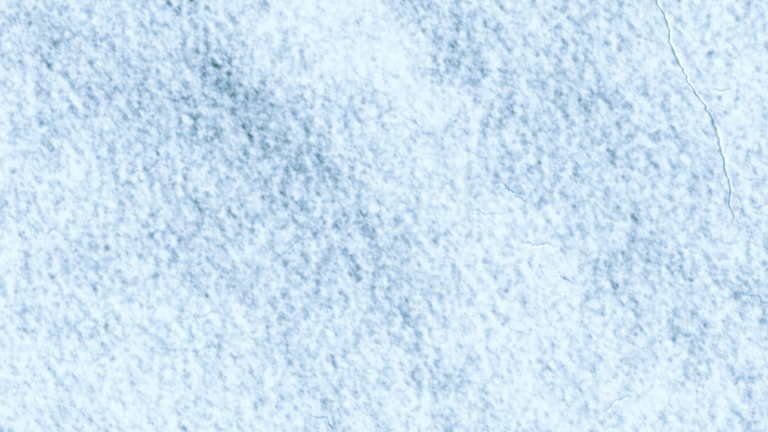
Write a Shadertoy shader that draws this texture.

```glsl
const float MEAN_TONE = 0.812;
const vec2 SLOPE = vec2(0.6, -0.8);       // direction of the broad bands
const float GRAIN_STRETCH = 0.75;
const float FINE_SCALE = 190.0;
const float GRAIN_SCALE = 112.0;
const float RELIEF_SCALE = 62.0;
const float MOTTLE_SCALE = 25.0;
const int SMALL_CRACKS = 18;
const float CRACK_WIDTH = 0.0034;
const float CRACK_DEPTH = 0.25;

float hash(vec2 p) {
    vec3 q = fract(vec3(p.xyx) * 0.1031);
    q += dot(q, q.yzx + 33.33);
    return fract((q.x + q.y) * q.z);
}

// Value noise centred on zero
float noise(vec2 p) {
    vec2 cell = floor(p);
    vec2 f = fract(p);
    f = f * f * (3.0 - 2.0 * f);
    float low = mix(hash(cell), hash(cell + vec2(1, 0)), f.x);
    float high = mix(hash(cell + vec2(0, 1)), hash(cell + vec2(1, 1)), f.x);
    return mix(low, high, f.y) - 0.5;
}

float fbm(vec2 p) {
    float sum = 0.0;
    float weight = 1.0;
    for (int i = 0; i < 4; i++) {
        sum += weight * noise(p);
        p = mat2(1.6, 1.2, -1.2, 1.6) * p + 17.3;
        weight *= 0.55;
    }
    return sum;
}

float bump(float x, float centre, float width) {
    float d = (x - centre) / width;
    return exp(-d * d);
}

// Broad diagonal bands of light and shade
float bands(vec2 p) {
    float across = dot(p, vec2(-SLOPE.y, SLOPE.x)) + 0.07 * fbm(p * 4.0 + 40.0);
    float fade = smoothstep(0.05, 0.5, p.y);
    float shade = bump(across, 0.72, 0.19) * 0.045;
    shade += smoothstep(0.72, 0.93, across) * smoothstep(1.06, 0.95, across) * 0.055;
    shade += bump(across, 1.46, 0.17) * 0.042;
    float light = bump(across, 0.45, 0.12) * 0.02;
    light += bump(across, 1.2, 0.13) * 0.032;
    light += smoothstep(1.68, 1.85, across) * 0.025;
    return light - shade * mix(0.35, 1.0, fade) + 0.022 * (1.0 - fade);
}

// Pale flaked patches along the bright band
float flakes(vec2 p) {
    float zone = bump(dot(p, vec2(-SLOPE.y, SLOPE.x)), 1.22, 0.13);
    zone *= smoothstep(0.2, 0.95, p.y);
    return smoothstep(0.28, 0.48, fbm(p * 16.0 + 5.0) + 0.5 * zone) * zone;
}

// Rough stone grain with side-lit relief
float grain(vec2 p) {
    vec2 q = vec2(dot(p, SLOPE) * GRAIN_STRETCH, dot(p, vec2(-SLOPE.y, SLOPE.x)));
    vec2 r = q * RELIEF_SCALE;
    float relief = noise(r) - noise(r + vec2(0.25, 0.5));
    float pits = smoothstep(0.27, 0.45, noise(q * 75.0 + 9.0));
    return 0.13 * noise(q * FINE_SCALE) + 0.16 * noise(q * GRAIN_SCALE + 31.0)
         + 0.16 * relief + 0.09 * noise(q * MOTTLE_SCALE)
         + 0.06 * noise(q * 8.0) - 0.06 * pits;
}

// Dark groove with a bright rim on one side
float groove(float d, float width) {
    return bump(d, 0.0, width) - 0.35 * bump(d, 1.9 * width, width);
}

float mainCrack(vec2 p) {
    float path = 1.515 + 0.185 * smoothstep(1.05, 0.5, p.y);
    path += 0.025 * fbm(vec2(p.y * 17.0, 3.0));
    float width = CRACK_WIDTH * (0.85 + 0.6 * noise(vec2(p.y * 30.0, 8.0)));
    return groove(p.x - path, width) * smoothstep(0.46, 0.53, p.y);
}

float smallCracks(vec2 p) {
    float sum = 0.0;
    for (int i = 0; i < SMALL_CRACKS; i++) {
        float id = float(i) + 1.0;
        vec2 centre = vec2(hash(vec2(id, 2.0)) * 1.78, pow(hash(vec2(id, 7.0)), 1.5));
        float angle = (hash(vec2(id, 13.0)) - 0.5) * 1.3;
        float reach = mix(0.025, 0.065, hash(vec2(id, 19.0)));
        float c = cos(angle);
        float s = sin(angle);
        vec2 local = mat2(c, -s, s, c) * (p - centre);
        float path = 0.02 * fbm(vec2(local.x * 32.0, id * 5.0));
        float ends = smoothstep(reach, 0.4 * reach, abs(local.x));
        float strength = mix(0.2, 0.65, hash(vec2(id, 23.0)));
        sum += groove(path - local.y, CRACK_WIDTH * 0.8) * ends * strength;
    }
    return sum;
}

// Icy blue ramp driven by the red level
vec3 iceColour(float red) {
    float d = red - 0.63;
    return vec3(red, 0.75 + 0.8 * d, 0.85 + 0.8 * d - d * d);
}

void mainImage(out vec4 fragColor, in vec2 fragCoord) {
    vec2 p = fragCoord / iResolution.y;
    float patches = flakes(p);
    float offset = bands(p) + 0.05 * patches + grain(p) * (1.0 - 0.3 * patches);
    offset = min(offset + 0.012, 0.18);
    float tone = MEAN_TONE + offset - 2.5 * offset * offset;
    tone -= CRACK_DEPTH * (mainCrack(p) + smallCracks(p));
    fragColor = vec4(clamp(iceColour(tone), 0.0, 1.0), 1.0);
}
```
